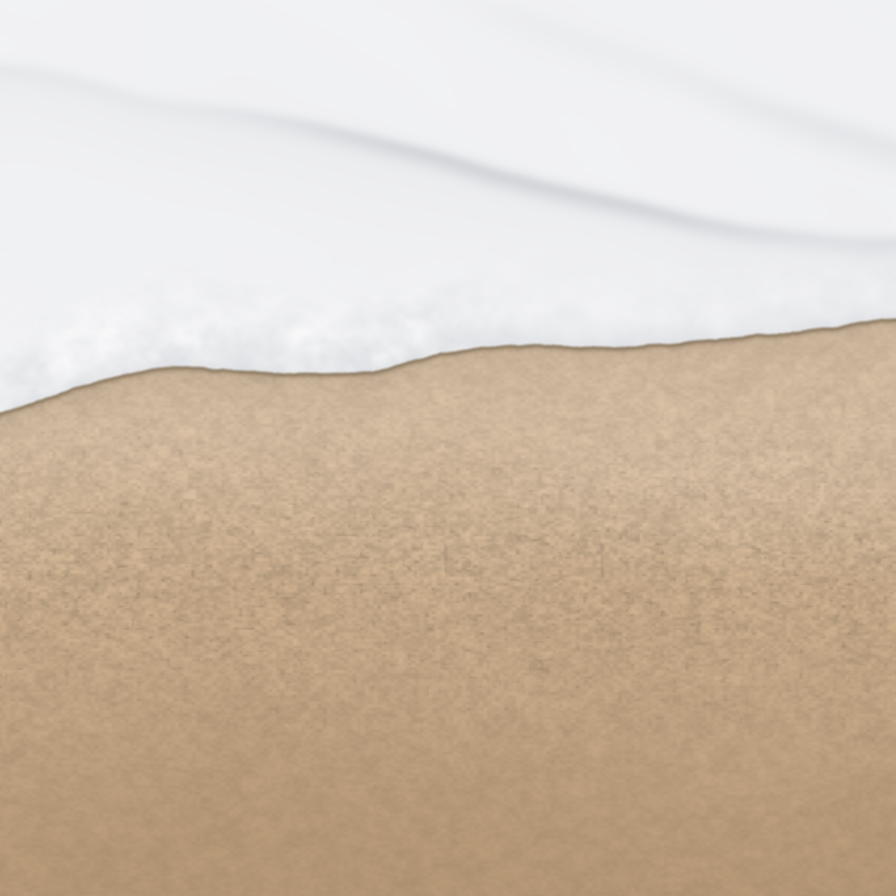
Reproduce this texture procedurally as a Shadertoy shader.

```glsl
// Draws a soft white sea-foam edge lapping over fine, wet beach sand.

const vec3 FOAM_WHITE   = vec3(0.945, 0.947, 0.953);
const vec3 FOAM_SHADE   = vec3(0.755, 0.765, 0.790);
const vec3 SAND_LIGHT   = vec3(0.810, 0.720, 0.615);
const vec3 SAND_MID     = vec3(0.755, 0.645, 0.520);
const vec3 SAND_DARK    = vec3(0.700, 0.585, 0.455);
const vec3 WET_EDGE     = vec3(0.480, 0.410, 0.310);
const float GRAIN_CELLS = 250.0;  // sand grains across the canvas
const float GRAIN_DEPTH = 0.17;
const float EDGE_WIDTH  = 0.0045; // dark contact line under the foam

// Shoreline heights at equal steps from left to right
const int SPANS = 12;
const float SHORE[13] = float[13](0.539, 0.566, 0.588, 0.588, 0.583, 0.586,
    0.607, 0.615, 0.613, 0.617, 0.625, 0.634, 0.646);

float hash(vec2 p) {
    vec3 q = fract(vec3(p.xyx) * 0.1031);
    q += dot(q, q.yzx + 33.33);
    return fract((q.x + q.y) * q.z);
}

float noise(vec2 p) {
    vec2 cell = floor(p), f = fract(p);
    f = f * f * (3.0 - 2.0 * f);
    return mix(mix(hash(cell), hash(cell + vec2(1, 0)), f.x),
               mix(hash(cell + vec2(0, 1)), hash(cell + vec2(1, 1)), f.x), f.y);
}

float fbm(vec2 p) {
    float sum = 0.0, amp = 0.5;
    for (int i = 0; i < 4; i++) {
        sum += amp * noise(p);
        p = mat2(1.6, 1.2, -1.2, 1.6) * p + 17.3;
        amp *= 0.5;
    }
    return sum / 0.9375;
}

// Catmull-Rom curve through the shoreline heights
float shoreHeight(float x) {
    float s = clamp(x, 0.0, 0.9999) * float(SPANS);
    int i = int(s);
    float t = fract(s);
    float a = SHORE[max(i - 1, 0)], b = SHORE[i];
    float c = SHORE[i + 1], d = SHORE[min(i + 2, SPANS)];
    return b + 0.5 * t * (c - a + t * (2.0 * a - 5.0 * b + 4.0 * c - d
         + t * (3.0 * (b - c) + d - a)));
}

// Soft fold: crisp on its upper side, long fade on its lower side
float fold(float d, float above, float below) {
    float w = d > 0.0 ? above : below;
    return exp(-d * d / (w * w));
}

vec3 foamColor(vec2 uv, float h) {
    float wobble = 0.008 * (fbm(uv * 7.0) - 0.5);

    // Long diagonal crease and fainter ripples behind it
    float mainLine = 0.885 - 0.157 * smoothstep(0.1, 1.0, uv.x)
                   + 0.035 * (1.0 - smoothstep(0.0, 0.2, uv.x)) + wobble;
    float mainGain = 0.10 + 0.38 * smoothstep(0.2, 0.5, uv.x)
                   * (1.0 - 0.65 * smoothstep(0.68, 0.95, uv.x));
    float shade = mainGain * fold(uv.y - mainLine, 0.009, 0.014);
    shade += 0.09 * fold(uv.y - mainLine, 0.012, 0.075);

    float backLine = 1.0 - 0.34 * (uv.x - 0.51) + 2.0 * wobble;
    float backGain = smoothstep(0.45, 0.6, uv.x) * mix(0.08, 0.22, smoothstep(0.7, 0.95, uv.x));
    shade += backGain * fold(uv.y - backLine, 0.016, 0.024);
    shade += 0.06 * (fbm(uv * vec2(3.0, 8.0) + vec2(0.0, uv.x * 3.0)) - 0.4);

    // Bubbly lip, strongest at the left
    float lip = smoothstep(0.13, 0.01, h);
    float bubbly = lip * mix(1.0, 0.4, smoothstep(0.42, 0.65, uv.x));
    shade += bubbly * 0.55 * (fbm(uv * vec2(30.0, 40.0)) - 0.47);
    shade += bubbly * 0.13 * (noise(uv * 105.0) - 0.5);
    shade += 0.30 * exp(-max(h, 0.0) / 0.016);
    return mix(FOAM_WHITE, FOAM_SHADE, clamp(shade, -0.15, 1.0));
}

vec3 sandColor(vec2 uv, float h) {
    float patches = fbm(uv * vec2(4.0, 6.0) + 5.0) - 0.5;
    float level = uv.y + 0.10 * patches;
    vec3 col = mix(SAND_DARK, SAND_MID, smoothstep(0.0, 0.34, level));
    col = mix(col, SAND_LIGHT, smoothstep(0.30, 0.53, level));

    // Grain is crisp in the focal band and blurred nearer and farther
    float focus = exp(-pow((uv.y - 0.36) / 0.17, 2.0));
    vec2 g = uv * GRAIN_CELLS * vec2(0.85, 1.15);
    float fine = noise(g) * 0.6 + noise(g * 0.57 + 41.0) * 0.4 - 0.5;
    float coarse = fbm(uv * vec2(65.0, 85.0) + 9.0) - 0.5;
    float pits = smoothstep(0.76, 0.95, noise(g * 0.7 + 83.0));
    col *= 1.0 + GRAIN_DEPTH * fine * mix(0.30, 1.0, focus)
               + 0.08 * coarse - 0.07 * pits * focus;

    // Dark contact line with a faint damp halo
    col *= 1.0 - 0.07 * exp(h / 0.018);
    return mix(col, WET_EDGE, 0.75 * exp(-pow(h / EDGE_WIDTH, 2.0)));
}

void mainImage(out vec4 fragColor, in vec2 fragCoord) {
    vec2 uv = fragCoord / iResolution.xy;
    float ragged = 0.005 * (fbm(vec2(uv.x * 45.0, 2.0)) - 0.5);
    float h = uv.y - shoreHeight(uv.x) - ragged;
    float soft = max(0.0025, 1.0 / iResolution.y);
    float foamMask = smoothstep(-soft, soft, h);
    vec3 col = mix(sandColor(uv, min(h, 0.0)), foamColor(uv, h), foamMask);
    fragColor = vec4(clamp(col, 0.0, 1.0), 1.0);
}
```
